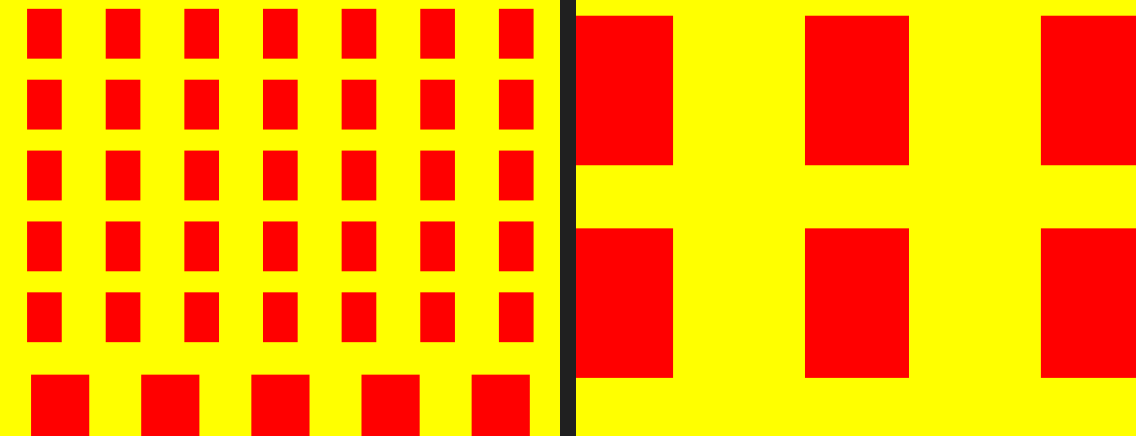
Left, the full canvas; right, a detail of the centre.
This pattern is drawn by a WebGL 1 fragment shader. Its source:

```glsl
precision highp float;

// Flat red rectangles on yellow: a 7 by 5 grid of upright panes above
// a row of 5 wider blocks that stand on the bottom edge. Each group folds
// space to its nearest cell, then fills one box with smoothed edges.

uniform vec2 u_resolution;

const vec3 YELLOW = vec3(1.0, 1.0, 0.0);
const vec3 RED = vec3(1.0, 0.0, 0.0);

// Layout units: the canvas is always this wide and high.
const vec2 CANVAS = vec2(512.0, 398.0);

const vec2 PANE_COUNT = vec2(7.0, 5.0);
const vec2 PANE_CENTER = vec2(256.3, 237.8);  // middle of the whole grid
const vec2 PANE_PITCH = vec2(71.9, 64.7);
const vec2 PANE_SIZE = vec2(31.7, 45.5);

// The blocks reach below the canvas, so their lower edge is never seen.
const vec2 BLOCK_COUNT = vec2(5.0, 1.0);
const vec2 BLOCK_CENTER = vec2(256.4, 0.0);
const vec2 BLOCK_PITCH = vec2(100.7, 200.0);
const vec2 BLOCK_SIZE = vec2(53.2, 112.0);

// Offset from the nearest cell centre of a finite grid (odd counts).
vec2 foldToCell(vec2 offset, vec2 pitch, vec2 count) {
  vec2 lastCell = 0.5 * (count - 1.0);
  vec2 cell = clamp(floor(offset / pitch + 0.5), -lastCell, lastCell);
  return offset - cell * pitch;
}

// Share of one pixel covered by a centred box.
float boxCoverage(vec2 offset, vec2 size, vec2 pixel) {
  vec2 inside = clamp((0.5 * size - abs(offset)) / pixel + 0.5, 0.0, 1.0);
  return inside.x * inside.y;
}

void main() {
  vec2 pixel = CANVAS / u_resolution;
  vec2 point = gl_FragCoord.xy * pixel;

  vec2 paneOffset = foldToCell(point - PANE_CENTER, PANE_PITCH, PANE_COUNT);
  vec2 blockOffset = foldToCell(point - BLOCK_CENTER, BLOCK_PITCH, BLOCK_COUNT);

  float panes = boxCoverage(paneOffset, PANE_SIZE, pixel);
  float blocks = boxCoverage(blockOffset, BLOCK_SIZE, pixel);

  gl_FragColor = vec4(mix(YELLOW, RED, max(panes, blocks)), 1.0);
}
```
